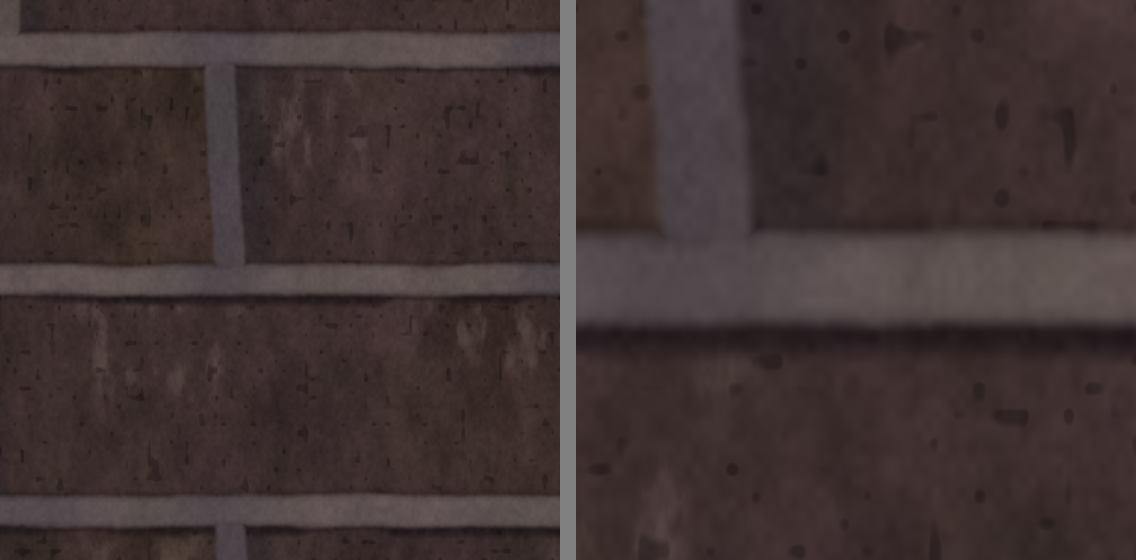
Left, the full canvas; right, a detail of the centre.
Give the GLSL for this texture, as a three.js fragment shader.

```glsl
#define COURSE 0.412
#define BRICK_LENGTH 1.16
#define BED_HALF 0.0265
#define JOINT_HALF 0.027
#define EDGE_SOFT 0.006
#define EDGE_WOBBLE 0.011
#define GRAIN 0.045
#define BRICK_COLOR vec3(0.240, 0.182, 0.178)
#define WARM_COLOR vec3(0.238, 0.180, 0.160)
#define MORTAR_COLOR vec3(0.382, 0.332, 0.325)
#define SHADOW_COLOR vec3(0.135, 0.100, 0.110)
#define STAIN_COLOR vec3(0.265, 0.245, 0.285)

varying vec2 vUv;

float hash(vec2 p) {
  vec3 q = fract(vec3(p.xyx) * 0.1031);
  q += dot(q, q.yzx + 33.33);
  return fract((q.x + q.y) * q.z);
}

float noise(vec2 p) {
  vec2 i = floor(p);
  vec2 f = fract(p);
  f = f * f * (3.0 - 2.0 * f);
  return mix(mix(hash(i), hash(i + vec2(1.0, 0.0)), f.x),
             mix(hash(i + vec2(0.0, 1.0)), hash(i + 1.0), f.x), f.y);
}

float fbm(vec2 p) {
  float sum = 0.0;
  float amp = 0.5;
  for (int i = 0; i < 5; i++) {
    sum += amp * noise(p);
    p = p * 2.03 + 17.1;
    amp *= 0.5;
  }
  return sum;
}

void main() {
  vec2 p = vUv;
  vec2 seed = p + 40.0;

  // Uneven brick edges
  vec2 wobble = vec2(fbm(seed * 13.0), fbm(seed * vec2(9.0, 16.0) + 31.0)) - 0.48;
  vec2 q = p + EDGE_WOBBLE * wobble;

  // Horizontal beds, slightly different in thickness
  float course = (q.y - 0.5) / COURSE;
  float bed = floor(course + 0.5);
  float row = floor(course);
  float bedY = (course - bed) * COURSE;
  float bedHalf = BED_HALF + 0.0022 * bed * bed + 0.001 * bed;
  float bedDist = abs(bedY) - bedHalf;

  // Staggered vertical joints with a slight lean
  float odd = mod(row, 2.0);
  float jointX = mix(0.40 - 0.01 * row, -0.04 + 0.04 * row, odd);
  jointX += 0.022 * (0.5 - fract(course));
  float along = q.x - jointX + 0.5 * BRICK_LENGTH;
  float brick = floor(along / BRICK_LENGTH);
  float jointDx = along - (brick + 0.5) * BRICK_LENGTH;
  float jointDist = abs(jointDx) - JOINT_HALF;
  float brickId = hash(vec2(row + 9.0, brick + step(0.0, jointDx) + 5.0));

  // Brick faces: broad patches, warm ends and vertical rubbing
  float patches = fbm(seed * vec2(6.0, 4.5));
  float streaks = fbm(seed * vec2(34.0, 15.0) + 7.0);
  float warm = smoothstep(-0.45, -0.1, jointDx) * (1.0 - smoothstep(-0.02, 0.02, jointDx));
  vec3 color = mix(BRICK_COLOR, WARM_COLOR, warm);
  color *= 0.96 + 0.06 * (brickId - 0.5) + 0.42 * (patches - 0.48) + 0.36 * (streaks - 0.48);

  // Chalky scuffs on the upper part of some faces
  float scuffArea = smoothstep(0.40, 0.65, noise(seed * vec2(3.6, 5.0) + 2.0));
  scuffArea *= smoothstep(0.3, 0.65, fract(course));
  color += 0.06 * scuffArea * smoothstep(0.48, 0.72, streaks);

  // Dark cool strip to the right of each joint
  float strip = smoothstep(0.0, 0.02, jointDx) * (1.0 - smoothstep(0.05, 0.10, jointDx));
  color = mix(color, vec3(0.175, 0.150, 0.160), 0.7 * strip);

  // Shadow beneath beds, with thicker broken stretches
  float chip = smoothstep(0.45, 0.75, noise(vec2(seed.x * 8.0, bed * 7.0 + 50.0)));
  float depth = 0.007 + 0.012 * chip;
  float under = (1.0 - smoothstep(depth * 0.4, depth + 0.006, bedDist)) * step(bedY, 0.0);
  color = mix(color, SHADOW_COLOR, under * (0.55 + 0.4 * chip));
  float above = (1.0 - smoothstep(0.0, 0.016, bedDist)) * step(0.0, bedY);
  color *= 1.0 - 0.17 * above;

  // Small dark pits
  float pits = smoothstep(0.80, 0.94, noise(seed * vec2(75.0, 62.0)));
  color *= 1.0 - 0.25 * pits;

  // Mortar with dull joints and cool stains
  float bedMask = 1.0 - smoothstep(-EDGE_SOFT, EDGE_SOFT, bedDist);
  float jointMask = 1.0 - smoothstep(-EDGE_SOFT, EDGE_SOFT, jointDist);
  vec3 mortar = MORTAR_COLOR * (0.97 + 0.20 * (fbm(seed * 24.0) - 0.48));
  mortar *= 1.0 - 0.14 * jointMask * (1.0 - bedMask);
  float stain = smoothstep(0.50, 0.78, noise(seed * vec2(5.0, 4.0) + 11.0));
  stain = max(stain, exp(-pow((p.x - 0.39) / 0.09, 2.0)));
  mortar = mix(mortar, STAIN_COLOR, 0.48 * stain);
  mortar *= 1.0 - 0.12 * smoothstep(-0.014, 0.0, bedDist) * bedMask;
  color = mix(color, mortar, max(bedMask, jointMask));

  // Fine grain and faint colour mottling
  float grain = noise(seed * vec2(190.0, 150.0)) + noise(seed * vec2(100.0, 80.0)) - 1.0;
  color += GRAIN * 0.5 * grain;
  color += vec3(0.010, -0.002, 0.014) * (noise(seed * 12.0 + 5.0) - 0.5);

  gl_FragColor = vec4(color, 1.0);
}
```
